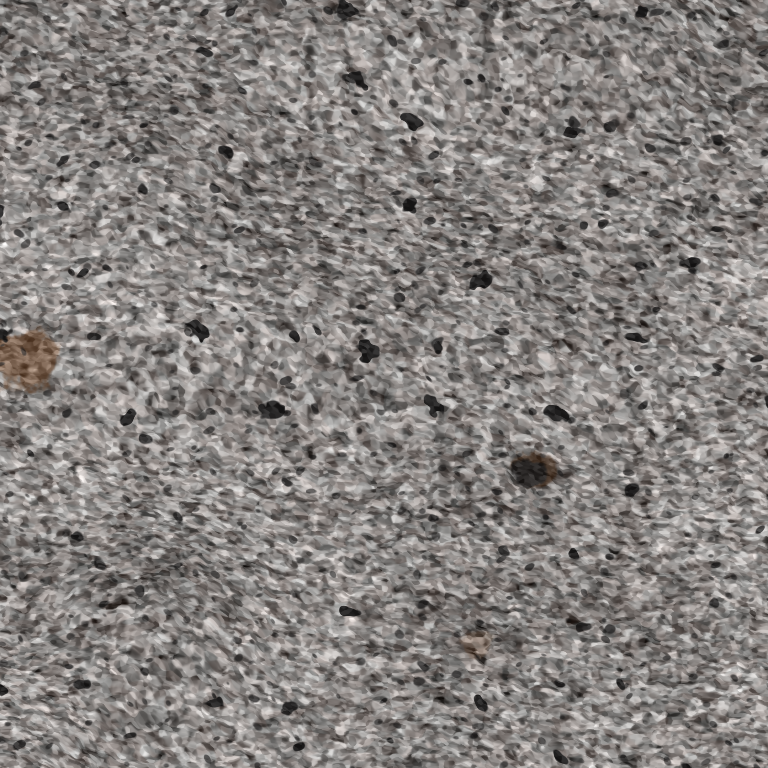
This texture is drawn by a three.js fragment shader. Its source:

```glsl
varying vec2 vUv;

float hash(vec2 p) {
  vec3 q = fract(p.xyx * 0.1031);
  q += dot(q, q.yzx + 33.33);
  return fract((q.x + q.y) * q.z);
}

vec2 hash2(vec2 p) {
  return vec2(hash(p), hash(p + 71.7));
}

float noise(vec2 p) {
  vec2 i = floor(p), f = fract(p);
  f = f * f * (3.0 - 2.0 * f);
  return mix(mix(hash(i), hash(i + vec2(1.0, 0.0)), f.x),
             mix(hash(i + vec2(0.0, 1.0)), hash(i + 1.0), f.x), f.y);
}

float fbm(vec2 p) {
  float sum = 0.0, amp = 0.5;
  for (int i = 0; i < 4; i++) {
    sum += amp * noise(p);
    p = p * 2.03 + 17.3;
    amp *= 0.5;
  }
  return sum / 0.9375;
}

// Soft-edged cells: x is the grain tone, y its tint
vec2 grains(vec2 p) {
  vec2 cell = floor(p), sum = vec2(0.0);
  float total = 0.0;
  for (int y = -1; y <= 1; y++) {
    for (int x = -1; x <= 1; x++) {
      vec2 id = cell + vec2(float(x), float(y));
      vec2 d = id + hash2(id) - p;
      float w = exp(-9.0 * dot(d, d));
      sum += w * hash2(id + 213.0);
      total += w;
    }
  }
  return sum / total;
}

// Scattered ragged flecks, one at most in each cell
float flecks(vec2 uv, float scale, float chance, float radius) {
  vec2 p = uv * scale, id = floor(p);
  vec2 d = (fract(p) - mix(vec2(0.25), vec2(0.75), hash2(id + 5.0))) / scale;
  float angle = (hash(id + 31.0) - 0.6) * 1.8;
  d = mat2(cos(angle), -sin(angle), sin(angle), cos(angle)) * d;
  d.y *= 1.2 + 0.9 * hash(id + 47.0);
  float size = radius * mix(0.55, 1.15, hash(id + 59.0));
  float edge = length(d) - size * (0.55 + 0.9 * noise(uv * 130.0));
  return step(hash(id + 83.0), chance) * (1.0 - smoothstep(-0.0018, 0.0018, edge));
}

// Ragged stain around a centre
float stain(vec2 uv, vec2 centre, vec2 size) {
  float d = length((uv - centre) / size) + 1.1 * (fbm(uv * 45.0) - 0.5);
  return 1.0 - smoothstep(0.8, 1.05, d);
}

void main() {
  vec2 uv = vUv;

  // Flattened grains, gently tilted and bent
  vec2 bed = uv + vec2(0.0, 0.16 * uv.x + 0.05 * noise(uv * 5.0));
  bed += 0.006 * (vec2(noise(uv * 70.0), noise(uv * 70.0 + 40.0)) - 0.5);
  vec2 coarse = grains(bed * vec2(78.0, 132.0));
  vec2 fine = grains(bed * vec2(145.0, 235.0) + 19.0);
  float cloud = fbm(uv * vec2(5.0, 8.0) + 3.0);

  float tone = 0.535 + 0.36 * (coarse.x - 0.5) + 0.31 * (fine.x - 0.5);
  tone += 0.2 * (cloud - 0.5) + 0.07 * (noise(bed * vec2(190.0, 290.0)) - 0.5);

  // Shadowed pits and pale crystals
  float pits = noise(bed * vec2(62.0, 125.0) + 90.0);
  tone -= 0.17 * smoothstep(0.7, 0.95, pits);
  float pale = noise(bed * vec2(48.0, 85.0) + 130.0);
  tone += 0.12 * smoothstep(0.78, 0.97, pale) * smoothstep(0.3, 0.6, cloud);

  vec3 warmth = mix(vec3(-0.004, 0.003, 0.004), vec3(0.018, -0.006, -0.014), coarse.y);
  vec3 color = vec3(tone + 0.002, tone - 0.006, tone - 0.012) + warmth;

  // Rust stains with a dark core
  vec3 rust = vec3(0.44, 0.33, 0.25) + 0.6 * (tone - 0.52);
  color = mix(color, rust, 0.85 * stain(uv, vec2(0.03, 0.53), vec2(0.045, 0.04)));
  color = mix(color, rust * 0.7, 0.8 * stain(uv, vec2(0.69, 0.388), vec2(0.032, 0.025)));
  color = mix(color, rust * 1.1, 0.35 * stain(uv, vec2(0.62, 0.16), vec2(0.022, 0.018)));
  float core = stain(uv, vec2(0.683, 0.384), vec2(0.025, 0.021));

  // Dark mineral flecks in three sizes
  float dark = flecks(uv + 0.13, 11.0, 0.32, 0.0135);
  dark = max(dark, 0.85 * flecks(uv + 0.37, 21.0, 0.28, 0.008));
  dark = max(dark, 0.65 * flecks(uv + 0.71, 37.0, 0.3, 0.0055));
  dark = max(dark, 0.9 * core);
  vec3 mineral = vec3(0.135, 0.13, 0.13) + 0.16 * (fine.x - 0.4);
  color = mix(color, mineral, dark);

  gl_FragColor = vec4(clamp(color, 0.0, 1.0), 1.0);
}
```
